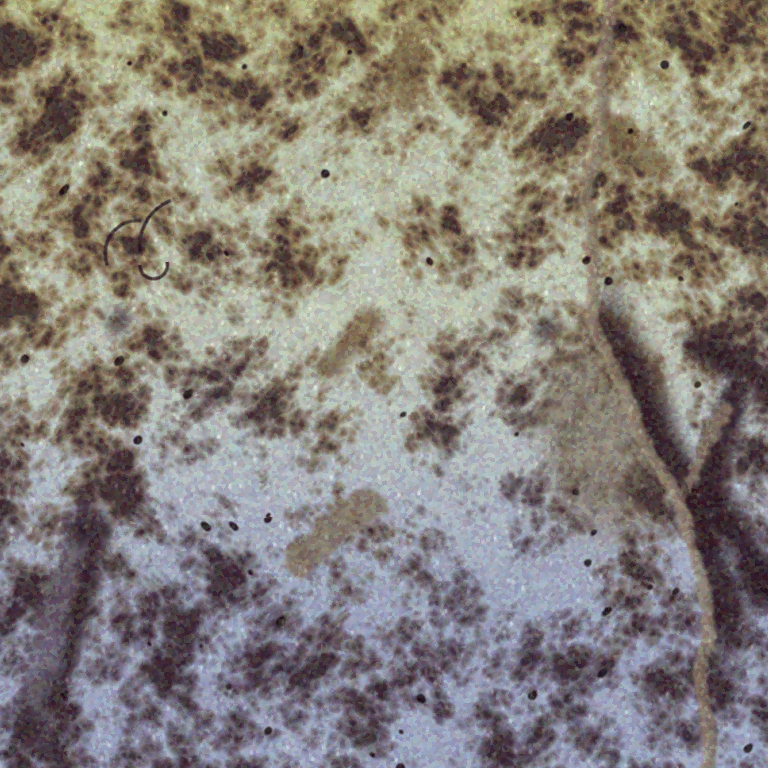
This texture is drawn by a WebGL 1 fragment shader. Its source:

```glsl
precision highp float;
// Pale frosty ground stained with ochre and plum grime, with chips, a fibre and a branching root.
uniform vec2 u_resolution;

#define PALE vec3(0.75, 0.78, 0.74)
#define LAVENDER vec3(0.61, 0.64, 0.74)
#define OCHRE vec3(0.51, 0.42, 0.29)
#define PLUM vec3(0.38, 0.34, 0.39)
#define TAN vec3(0.57, 0.51, 0.44)
#define DARK vec3(0.20, 0.13, 0.16)
#define STAIN_SCALE 8.0
#define STAIN_LEVEL 0.46
#define SPECK_SCALE 24.0
#define GRAIN_SCALE 200.0
#define GRAIN_CONTRAST 0.16

vec2 hash2(vec2 p) {
  vec3 q = fract(p.xyx * vec3(0.1031, 0.1030, 0.0973));
  q += dot(q, q.yzx + 33.33);
  return fract((q.xx + q.yz) * q.zy);
}

// Cellular noise: distance to the nearest point, and that point's random id.
vec2 cells(vec2 p) {
  vec2 base = floor(p), best = vec2(9.0, 0.0);
  for (int j = -1; j <= 1; j++) {
    for (int i = -1; i <= 1; i++) {
      vec2 cell = base + vec2(float(i), float(j));
      float d = length(cell + hash2(cell + 50.0) - p);
      if (d < best.x) best = vec2(d, hash2(cell + 91.0).x);
    }
  }
  return best;
}

// Gentle bending that roughens shapes without folding them into streaks.
vec2 warp(vec2 p) {
  return p + 0.010 * sin(p.yx * 19.0 + vec2(0.0, 2.0))
           + 0.003 * sin(p.yx * 71.0 + vec2(1.0, 4.0))
           + 0.0012 * sin(p.yx * 190.0 + vec2(3.0, 0.0));
}

// Layered cellular clumps, about 0.5 on average.
float grime(vec2 p) {
  float sum = 0.0, weight = 0.34, scale = STAIN_SCALE;
  for (int i = 0; i < 4; i++) {
    sum += weight * (1.0 - cells(p * scale + float(i) * 13.7).x);
    weight *= 0.8;
    scale *= 2.1;
    p = mat2(0.8, 0.6, -0.6, 0.8) * p;
  }
  return sum;
}

float segment(vec2 p, vec2 a, vec2 b) {
  vec2 ab = b - a;
  return length(p - a - ab * clamp(dot(p - a, ab) / dot(ab, ab), 0.0, 1.0));
}

// Soft coverage of a shape of half-width r at distance d.
float cover(float d, float r, float soft) {
  return 1.0 - smoothstep(r - soft, r + soft, d);
}

// Thin arc around c, opening toward dir as far as the cosine limit.
float arc(vec2 p, vec2 c, float r, vec2 dir, float limit) {
  vec2 q = p - c;
  float facing = dot(q, normalize(dir)) / max(length(q), 0.001);
  return cover(abs(length(q) - r), 0.0022, 0.0015) * smoothstep(limit - 0.04, limit, facing);
}

float rootX(float y) {
  return 0.77 + 0.15 * (1.0 - smoothstep(0.2, 0.65, y))
       + 0.025 * smoothstep(0.7, 1.0, y) + 0.004 * sin(y * 40.0);
}

void main() {
  vec2 uv = gl_FragCoord.xy / u_resolution;
  vec2 p = warp(uv);
  float g = grime(p);
  vec2 rough = uv + 0.3 * (p - uv) + (g - 0.5) * vec2(0.03, -0.03);

  // Ground: lavender below, pale above, warm along the top.
  vec3 col = mix(LAVENDER, PALE, smoothstep(0.15, 0.62, uv.y));
  col -= vec3(0.02, 0.04, 0.16) * smoothstep(0.8, 1.05, uv.y);
  col -= vec3(0.04, 0.05, 0.1) * smoothstep(0.35, 0.8, uv.y) * smoothstep(0.3, 0.5, g);

  // Stains gather in broad patches, thinner in the middle.
  float patches = sin(uv.x * 13.0 + 2.0 * sin(uv.y * 9.0)) * sin(uv.y * 15.0 + 2.0 * sin(uv.x * 7.0));
  vec2 off = (uv - vec2(0.53, 0.5)) * vec2(1.4, 1.0);
  float s = g + 0.10 * smoothstep(0.1, 0.75, length(off)) - 0.06 + 0.05 * patches;
  vec3 stain = mix(PLUM, OCHRE, smoothstep(0.1, 0.75, uv.y + 0.1 * sin(uv.x * 17.0)));
  col = mix(col, stain, 0.85 * smoothstep(STAIN_LEVEL, STAIN_LEVEL + 0.2, s));
  col = mix(col, DARK, 0.75 * smoothstep(STAIN_LEVEL + 0.15, STAIN_LEVEL + 0.31, s));

  // Weathered chips and their shadows.
  float chip = segment(rough, vec2(0.39, 0.27), vec2(0.48, 0.34));
  col = mix(col, TAN * 0.87, 0.85 * cover(chip, 0.022, 0.006));
  float stick = segment(rough, vec2(0.045, 0.05), vec2(0.115, 0.31));
  col = mix(col, PLUM, 0.8 * cover(stick, 0.03, 0.008));
  float stickEdge = segment(rough, vec2(0.075, 0.08), vec2(0.13, 0.31));
  float stickEnds = min(length(rough - vec2(0.04, 0.05)), length(rough - vec2(0.11, 0.31)));
  col = mix(col, DARK, 0.8 * max(cover(stickEdge, 0.01, 0.01), cover(stickEnds, 0.024, 0.018)));
  float smudge = min(segment(rough, vec2(0.80, 0.83), vec2(0.86, 0.78)),
                     segment(rough, vec2(0.53, 0.87), vec2(0.53, 0.95)));
  smudge = min(smudge, segment(rough, vec2(0.43, 0.52), vec2(0.48, 0.58)));
  col = mix(col, stain * 0.9, 0.75 * cover(smudge, 0.017, 0.012));
  float burn = min(length(rough - vec2(0.15, 0.58)), length(rough - vec2(0.71, 0.57)));
  col = mix(col, DARK, 0.7 * cover(burn, 0.015, 0.018));

  // Root with its brown flank, dark hollow and side branch.
  float side = uv.x - rootX(uv.y) + (g - 0.5) * 0.02;
  float flank = length((rough - vec2(0.79, 0.44)) * vec2(1.0, 0.6));
  col = mix(col, TAN * (1.15 - 0.6 * g), 0.75 * cover(flank, 0.08, 0.03));
  float hollow = smoothstep(0.0, 0.01, side) * (1.0 - smoothstep(0.025, 0.065, side));
  hollow *= smoothstep(0.08, 0.2, uv.y) * (1.0 - smoothstep(0.52, 0.68, uv.y));
  float crack = min(segment(rough, vec2(0.92, 0.38), vec2(1.0, 0.23)),
                    segment(rough, vec2(0.91, 0.55), vec2(1.02, 0.49)));
  crack = min(crack, segment(rough, vec2(0.96, 0.5), vec2(0.93, 0.38)));
  col = mix(col, DARK, 0.9 * max(hollow, cover(crack, 0.02, 0.016)));
  float branch = segment(rough, vec2(0.895, 0.35), vec2(0.945, 0.47));
  float root = min(abs(side), branch);
  float shade = 0.95 - 14.0 * side * step(abs(side), 0.02);
  col = mix(col, TAN * shade, 0.8 * cover(root, 0.009, 0.004));

  // Curled fibre.
  float fibre = max(arc(uv, vec2(0.18, 0.67), 0.043, vec2(-0.8, 0.6), 0.55),
                    arc(uv, vec2(0.2, 0.655), 0.018, vec2(0.1, -1.0), -0.1));
  fibre = max(fibre, arc(uv, vec2(0.245, 0.68), 0.063, vec2(-0.87, 0.5), 0.8));
  col = mix(col, DARK, 0.85 * fibre);

  // Dark specks, small glints and coloured grain.
  vec2 speck = cells(p * SPECK_SCALE);
  col = mix(col, DARK * 0.7, 0.9 * step(0.92, speck.y) * cover(speck.x, (speck.y - 0.88) * 1.3, 0.05));
  vec2 glint = cells(uv * vec2(95.0, 70.0));
  col += 0.13 * step(0.9, glint.y) * cover(glint.x, 0.2, 0.18);
  vec2 fine = uv * GRAIN_SCALE;
  vec3 grain = vec3(cells(fine).y, cells(fine + 17.3).y, cells(fine + 41.7).y) - 0.5;
  col += GRAIN_CONTRAST * (0.45 * grain + 0.45 * grain.g);
  gl_FragColor = vec4(clamp(col, 0.0, 1.0), 1.0);
}
```
